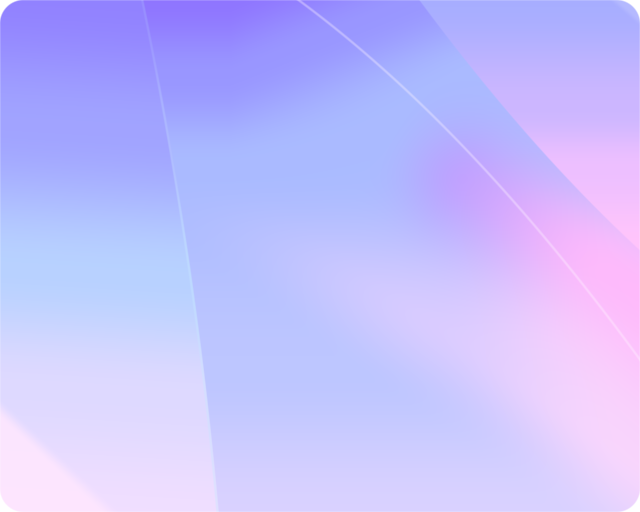
This background is drawn by a Shadertoy shader. Its source:

```glsl
// Soft pastel glass panels: three colour ramps split by curved edges,
// with a mauve-to-pink diagonal glow, a pale lilac sheet and thin highlights.
// Lengths are in canvas heights; the card is ASPECT wide and 1 high.
#define ASPECT 1.25
#define CORNER_RADIUS 0.046
#define LINE_WIDTH 0.0022
#define ARC_STRENGTH 0.36
#define SEAM_STRENGTH 0.28
#define GLOW_WIDTH 0.10

// Five-colour ramp from height 0 up to 1, with three inner stops
vec3 ramp(vec3 c0, vec3 c1, vec3 c2, vec3 c3, vec3 c4, vec3 stops, float h) {
    vec3 c = mix(c0, c1, smoothstep(0.0, stops.x, h));
    c = mix(c, c2, smoothstep(stops.x, stops.y, h));
    c = mix(c, c3, smoothstep(stops.y, stops.z, h));
    return mix(c, c4, smoothstep(stops.z, 1.0, h));
}

// Signed distance above a parabola falling from the top edge at startX
float arcDistance(vec2 p, float startX, float slope, float bend) {
    float t = p.x - startX;
    float gradient = slope + 2.0 * bend * t;
    return (p.y - 1.0 - slope * t - bend * t * t) / sqrt(1.0 + gradient * gradient);
}

float highlight(float d, float aa) {
    return 1.0 - smoothstep(LINE_WIDTH - aa, LINE_WIDTH + aa, abs(d));
}

vec3 leftPanel(vec2 p) {
    float h = p.y + 0.06 * (p.x - 0.15);
    vec3 c = ramp(vec3(0.94, 0.87, 1.0), vec3(0.87, 0.85, 1.0), vec3(0.72, 0.82, 1.0),
                  vec3(0.63, 0.64, 1.0), vec3(0.57, 0.51, 1.0),
                  vec3(0.24, 0.47, 0.75), h);
    // Pale wedge in the lower corner
    float wedge = (p.y - 0.207 + 0.94 * p.x) / 1.372;
    return mix(c, vec3(1.0, 0.905, 0.995), 0.85 * (1.0 - smoothstep(-0.018, 0.012, wedge)));
}

vec3 middlePanel(vec2 p) {
    // Violet at the top, fading to blue towards the right
    float tilt = 0.4 * max(p.x - 0.45, 0.0) * smoothstep(0.5, 0.9, p.y);
    vec3 c = ramp(vec3(0.85, 0.82, 1.0), vec3(0.74, 0.775, 1.0), vec3(0.665, 0.73, 1.0),
                  vec3(0.60, 0.59, 1.0), vec3(0.56, 0.46, 1.0),
                  vec3(0.28, 0.68, 0.85), p.y - tilt);

    // Lilac sheet with a diagonal lower edge
    float sheet = (p.y - 0.365 + 0.71 * (p.x - 0.65)) / 1.226;
    float cover = smoothstep(-0.05, 0.13, sheet) * (1.0 - smoothstep(0.32, 0.66, p.y));
    vec3 lilac = mix(vec3(0.86, 0.80, 1.0), vec3(0.97, 0.84, 0.99),
                     smoothstep(0.85, 1.22, p.x));
    c = mix(c, lilac, cover);

    // Diagonal glow from mauve to pink
    vec2 axis = normalize(vec2(0.436, -0.277));
    vec2 q = p - vec2(0.814, 0.707);
    float along = dot(q, axis);
    float across = dot(q, vec2(-axis.y, axis.x));
    float width = GLOW_WIDTH + 0.10 * max(along, 0.0);
    float glow = exp(-across * across / (width * width)) * smoothstep(-0.07, 0.12, along);
    vec3 glowColour = mix(vec3(0.74, 0.62, 1.0), vec3(1.0, 0.725, 0.985),
                          smoothstep(0.03, 0.44, along));
    return mix(c, glowColour, 0.95 * glow);
}

vec3 rightPanel(vec2 p) {
    vec3 c = ramp(vec3(1.0, 0.78, 0.98), vec3(1.0, 0.77, 0.985), vec3(0.93, 0.75, 1.0),
                  vec3(0.80, 0.715, 1.0), vec3(0.655, 0.68, 1.0),
                  vec3(0.52, 0.67, 0.79), p.y);
    // Faint light in the upper corner
    float corner = (p.y - 1.0 + 0.85 * (p.x - 1.197)) / 1.312;
    return mix(c, vec3(1.0), 0.14 * smoothstep(-0.006, 0.006, corner));
}

void mainImage(out vec4 fragColor, in vec2 fragCoord) {
    vec2 p = fragCoord / iResolution.xy * vec2(ASPECT, 1.0);
    float aa = 1.0 / iResolution.y;

    // Panel edges
    float seamSlope = -0.089 - 0.116 * p.y;
    float seam = (p.x - 0.427 + 0.089 * p.y + 0.058 * p.y * p.y)
               / sqrt(1.0 + seamSlope * seamSlope);
    float fold = arcDistance(p, 0.819, -1.35, 0.5);
    float arc = arcDistance(p, 0.583, -0.737, -0.474);

    vec3 colour = mix(leftPanel(p), middlePanel(p), smoothstep(-aa, aa, seam));
    colour = mix(colour, rightPanel(p), smoothstep(-aa, aa, fold));

    // Thin lights along the seam and the arc
    float seamFade = 1.0 - smoothstep(0.6, 1.0, p.y);
    colour = mix(colour, vec3(0.78, 0.90, 1.0),
                 (0.12 + SEAM_STRENGTH * seamFade) * highlight(seam + LINE_WIDTH, aa));
    colour = mix(colour, vec3(1.0, 0.96, 1.0), ARC_STRENGTH * highlight(arc, aa));

    // Rounded card on white
    vec2 halfSize = 0.5 * vec2(ASPECT, 1.0);
    vec2 d = abs(p - halfSize) - halfSize + CORNER_RADIUS;
    float card = length(max(d, 0.0)) - CORNER_RADIUS;
    colour = mix(colour, vec3(1.0), smoothstep(-aa, aa, card));
    fragColor = vec4(colour, 1.0);
}
```
